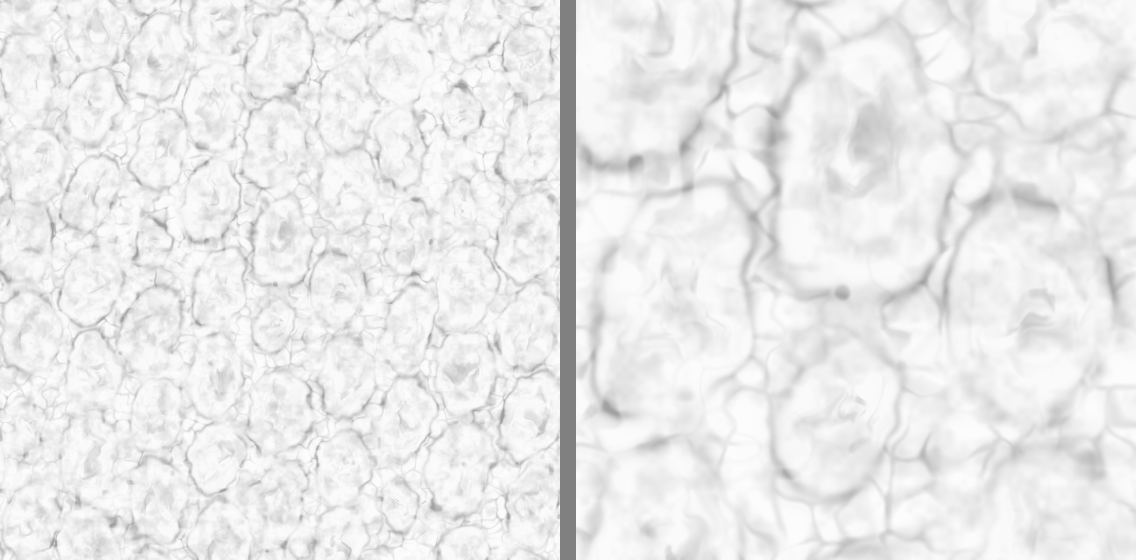
Left: the whole. Right: its middle third, enlarged.
This texture map is drawn by a Shadertoy shader. Its source:

```glsl
// Pale occlusion map of staggered oval scales with small pebbles packed between them.

const vec2 GRID = vec2(9.0, 6.3);            // columns and rows of ovals
const vec2 OVAL_RADIUS = vec2(0.051, 0.077); // mean half axes
const float PEBBLES = 40.0;                  // small pebbles across the canvas
const float PAPER = 0.99;                    // unshaded tone
const float DEPTH = 0.72;                    // strength of all shading

float hash(vec3 p) {
    p = fract(p * 0.1031 + 0.17);
    p += dot(p, p.zyx + 31.32);
    return fract((p.x + p.y) * p.z);
}

float noise(vec3 p) {
    vec3 i = floor(p), f = fract(p);
    f = f * f * (3.0 - 2.0 * f);
    vec2 o = vec2(0.0, 1.0);
    vec4 low = vec4(hash(i), hash(i + o.yxx), hash(i + o.xyx), hash(i + o.yyx));
    vec4 high = vec4(hash(i + o.xxy), hash(i + o.yxy), hash(i + o.xyy), hash(i + o.yyy));
    vec4 m = mix(low, high, f.z);
    vec2 r = mix(m.xz, m.yw, f.x);
    return mix(r.x, r.y, f.y);
}

float fbm(vec3 p) {
    return 0.55 * noise(p) + 0.29 * noise(p * 2.03 + 7.1) + 0.16 * noise(p * 4.1 + 3.7);
}

// Thin wandering line where the noise crosses its middle value
float crease(vec3 p, float width) {
    return 1.0 - smoothstep(0.0, width, abs(noise(p) - 0.5));
}

// Signed border distance, seed and local position of the nearest oval
float ovals(vec2 p, out float seed, out vec2 local) {
    float nearest = 1.0, second = 1.0;
    seed = 0.0;
    local = vec2(2.0);
    float column = floor(p.x * GRID.x);
    for (int i = -1; i <= 1; i++) {
        float c = column + float(i);
        float shift = 0.5 * mod(c, 2.0) + 0.2 * hash(vec3(c, 4.0, 9.0));
        float row = floor(p.y * GRID.y - shift);
        for (int j = -1; j <= 1; j++) {
            vec3 id = vec3(c, row + float(j), 1.0);
            float h = hash(id + 11.0);
            vec2 jitter = vec2(hash(id + 21.0), hash(id + 31.0)) - 0.5;
            vec2 q = p - (id.xy + vec2(0.5, 0.5 + shift) + jitter * vec2(0.2, 0.16)) / GRID;
            float tilt = 0.17 + 0.5 * (hash(id + 41.0) - 0.5);
            vec2 axis = vec2(sin(tilt), cos(tilt));
            float size = h < 0.05 ? 0.6 : mix(0.88, 1.08, hash(id + 51.0));
            vec2 n = vec2(dot(q, vec2(axis.y, -axis.x)), dot(q, axis)) / (OVAL_RADIUS * size);
            float d = (length(n) - 1.0) * OVAL_RADIUS.x * size;
            if (d < nearest) {
                second = nearest;
                nearest = d;
                seed = h;
                local = n;
            } else {
                second = min(second, d);
            }
        }
    }
    return max(nearest, 0.5 * (nearest - second));
}

// Pebble seams in x, dark pits where three pebbles meet in y
vec2 pebbleGaps(vec2 p) {
    vec2 cell = floor(p);
    vec3 f = vec3(9.0);
    for (int j = -1; j <= 1; j++)
    for (int i = -1; i <= 1; i++) {
        vec2 id = cell + vec2(i, j);
        vec2 point = id + 0.1 + 0.8 * vec2(hash(vec3(id, 61.0)), hash(vec3(id, 71.0)));
        float d = length(p - point);
        if (d < f.x) f = vec3(d, f.xy);
        else if (d < f.y) f = vec3(f.x, d, f.y);
        else f.z = min(f.z, d);
    }
    return vec2(1.0 - smoothstep(0.0, 0.3, f.y - f.x), 1.0 - smoothstep(0.06, 0.34, f.z - f.x));
}

// Ragged folds and soft pits in the heart of an oval
float heartShade(vec2 n, float seed) {
    n += 0.35 * (vec2(noise(vec3(n * 3.0, seed * 70.0)), noise(vec3(n * 3.0, seed * 80.0))) - 0.5);
    float r = length(n);
    float core = 1.0 - smoothstep(0.25, 0.95, r);
    vec3 around = vec3(n / (0.7 + r) * 3.2, r * 4.0) + seed * 90.0;
    float folds = smoothstep(0.45, 0.78, fbm(around));
    float pits = smoothstep(0.62, 0.9, noise(vec3(n * 4.2, seed * 50.0)));
    return core * (0.015 + 0.15 * folds + 0.13 * pits);
}

void mainImage(out vec4 fragColor, in vec2 fragCoord) {
    vec2 p = fragCoord / iResolution.xy;
    vec2 wobble = vec2(fbm(vec3(p * 26.0, 2.0)), fbm(vec3(p * 26.0, 8.0))) - 0.5;
    vec2 ripple = vec2(noise(vec3(p * 75.0, 12.0)), noise(vec3(p * 75.0, 18.0))) - 0.5;
    vec2 q = p + 0.032 * wobble + 0.005 * ripple;

    float seed;
    vec2 local;
    float edge = ovals(q, seed, local);
    float inside = 1.0 - smoothstep(-0.004, 0.004, edge);
    float patchy = smoothstep(0.4, 0.85, noise(vec3(p * 28.0, 5.0)));
    float broken = smoothstep(0.3, 0.8, noise(vec3(p * 50.0, 15.0)));

    // Broken dark rim with scattered pits and a faint shadow around it
    float rim = exp(-pow((edge - 0.001) / 0.0034, 2.0));
    float pit = smoothstep(0.72, 0.92, noise(vec3(p * 65.0, 25.0))) * exp(-abs(edge) / 0.007);
    float shade = rim * (0.03 + 0.17 * patchy + 0.08 * broken) + 0.24 * pit;
    shade += 0.03 * exp(-abs(edge) / 0.008);

    // Oval hearts and pebbled gaps
    vec2 gaps = pebbleGaps((p + 0.026 * wobble + 0.01 * ripple) * PEBBLES);
    float gapShade = gaps.x * (0.02 + 0.09 * broken) + gaps.y * 0.15 * patchy;
    shade += mix(gapShade, heartShade(local, seed), inside);

    // Fine mottling and faint creases everywhere
    shade += 0.32 * max(fbm(vec3(p * 58.0, 3.0)) - 0.45, 0.0);
    shade += 0.04 * crease(vec3(q * 48.0, 6.0), 0.14) * noise(vec3(p * 30.0, 7.0));

    fragColor = vec4(vec3(PAPER - min(shade * DEPTH, 0.36)), 1.0);
}
```
